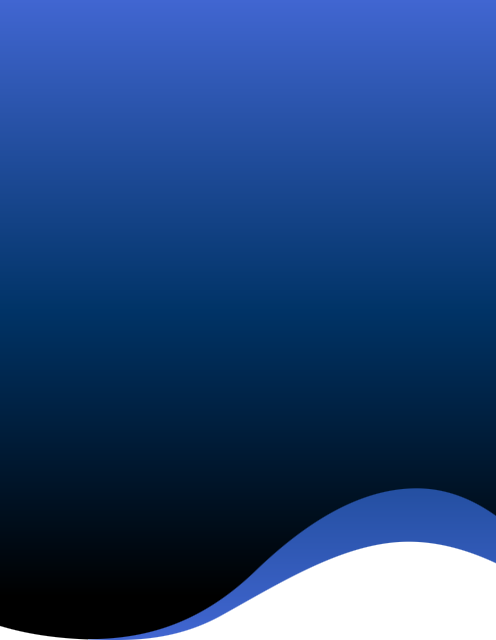
Write a WebGL 2 fragment shader that draws this background.

```glsl
#version 300 es
precision highp float;

uniform vec2 u_resolution;
out vec4 fragColor;

#define ROYAL vec3(0.255, 0.400, 0.820)
#define NAVY vec3(0.000, 0.200, 0.400)
#define WHITE vec3(1.0)
#define NAVY_HEIGHT 0.513
#define BLACK_HEIGHT 0.068
#define BAND_FADE 0.53
#define BAND_START 0.177

// Wave knots: position, height, slope
const vec3 CREST[5] = vec3[5](
    vec3(0.000, 0.022, -0.235), vec3(0.177, 0.0013, 0.0),
    vec3(0.515, 0.108, 0.748), vec3(0.840, 0.237, 0.0),
    vec3(1.000, 0.194, -0.555));
const vec3 FOOT[5] = vec3[5](
    vec3(0.000, 0.022, -0.235), vec3(0.236, 0.0, 0.0),
    vec3(0.448, 0.039, 0.432), vec3(0.824, 0.1536, 0.0),
    vec3(1.000, 0.120, -0.362));

// Cubic Hermite span between two knots
float hermite(float x, vec3 a, vec3 b) {
    float span = b.x - a.x;
    float t = (x - a.x) / span;
    float s = 1.0 - t;
    return mix(a.y, b.y, t * t * (3.0 - 2.0 * t))
         + span * t * s * (a.z * s - b.z * t);
}

float waveHeight(float x, vec3 knots[5]) {
    float height = knots[0].y;
    for (int i = 0; i < 4; i++) {
        if (x >= knots[i].x) height = hermite(x, knots[i], knots[i + 1]);
    }
    return height;
}

// Smooth coverage of the area below a wave
float below(float y, float height) {
    float d = y - height;
    return clamp(0.5 - d / max(fwidth(d), 1e-5), 0.0, 1.0);
}

void main() {
    vec2 uv = gl_FragCoord.xy / u_resolution;

    // Vertical sky: black, navy, royal blue
    float lower = clamp((uv.y - BLACK_HEIGHT) / (NAVY_HEIGHT - BLACK_HEIGHT), 0.0, 1.0);
    float upper = clamp((uv.y - NAVY_HEIGHT) / (1.0 - NAVY_HEIGHT), 0.0, 1.0);
    vec3 color = mix(NAVY * lower, ROYAL, upper);

    // Blue ribbon, brighter toward the bottom
    vec3 band = mix(ROYAL, NAVY, uv.y / BAND_FADE);
    float bandCover = below(uv.y, waveHeight(uv.x, CREST));
    color = mix(color, band, bandCover * step(BAND_START, uv.x));

    // White wave in front
    color = mix(color, WHITE, below(uv.y, waveHeight(uv.x, FOOT)));

    fragColor = vec4(color, 1.0);
}
```
